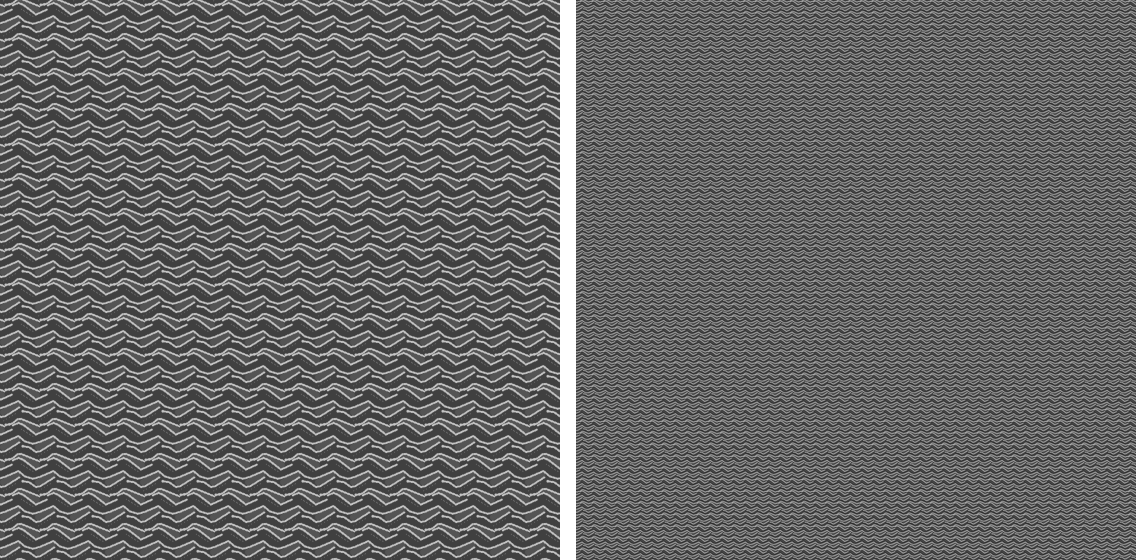
Left: one tile. Right: repeated 3 by 3.
A WebGL 2 fragment shader for this pattern:

```glsl
#version 300 es
precision highp float;

uniform vec2 u_resolution;
out vec4 outColor;

// Distance to a segment that recurs in every 72 x 72 cell
float segmentDistance(vec2 p, vec2 a, vec2 b) {
    vec2 middle = 0.5 * (a + b);
    vec2 halfSpan = 0.5 * (b - a);
    vec2 d = p - middle;
    d -= 72.0 * round(d / 72.0);
    float t = clamp(dot(d, halfSpan) / dot(halfSpan, halfSpan), -1.0, 1.0);
    return length(d - halfSpan * t);
}

float pathDistance(vec2 p, vec2 path[5]) {
    float nearest = 1e3;
    for (int i = 0; i < 4; i++) {
        nearest = min(nearest, segmentDistance(p, path[i], path[i + 1]));
    }
    return nearest;
}

float dotDistance(vec2 p, vec2 center) {
    vec2 d = p - center;
    return length(d - 72.0 * round(d / 72.0));
}

float coverage(float distanceToShape, float radius, float softness) {
    return 1.0 - smoothstep(radius - softness, radius + softness, distanceToShape);
}

void main() {
    // Sixteen cells each way, y running downward inside a cell
    vec2 uv = gl_FragCoord.xy / u_resolution;
    vec2 cell = mod(vec2(uv.x, 1.0 - uv.y) * 16.0 * 72.0 + 48.0, 72.0);
    float softness = 0.75 * 16.0 * 72.0 / min(u_resolution.x, u_resolution.y);

    // Slightly ragged stroke edges from layered sines
    vec2 phase = cell * 6.2831853 / 72.0;
    float ragged = 0.25 * sin(phase.x * 9.0 + phase.y * 4.0)
                 + 0.2 * sin(phase.x * 14.0 - phase.y * 7.0);

    vec3 ground = vec3(0.25);
    vec3 band = vec3(0.33);
    vec3 scratch = vec3(0.42);
    vec3 chalk = vec3(0.77);

    // Grey bands enclosed by the paired strokes
    float risingBand = segmentDistance(cell, vec2(54, 32), vec2(84, 16));
    float fallingBand = segmentDistance(cell, vec2(17, 51), vec2(52, 69));
    vec3 color = mix(ground, band, coverage(min(risingBand, fallingBand), 6.0, softness));

    // Thin broken scratches on the dark ground
    float risingScratch = segmentDistance(cell, vec2(53, 51), vec2(80, 35));
    float fallingScratch = segmentDistance(cell, vec2(20, 67), vec2(44, 82));
    float broken = smoothstep(-0.5, 0.3, sin(phase.x * 12.0));
    color = mix(color, scratch, broken * coverage(min(risingScratch, fallingScratch), 0.8, softness));

    // Two alternating rows, each a pair of light zigzags
    float risingRow = min(
        pathDistance(cell, vec2[5](vec2(14, 9), vec2(27, 20), vec2(44, 25), vec2(58, 21), vec2(86, 9))),
        pathDistance(cell, vec2[5](vec2(23, 30), vec2(36, 32), vec2(50, 42), vec2(59, 40), vec2(88, 22))));
    float fallingRow = min(
        pathDistance(cell, vec2[5](vec2(-10, 58), vec2(0, 56), vec2(13, 46), vec2(20, 46), vec2(57, 61))),
        pathDistance(cell, vec2[5](vec2(2, 59), vec2(14, 54), vec2(24, 58), vec2(50, 78), vec2(72, 68))));
    float strokes = coverage(min(risingRow, fallingRow) + ragged, 1.9, softness);

    // Rounded knots at the loose ends
    float knots = min(dotDistance(cell, vec2(23, 30)),
                  min(dotDistance(cell, vec2(60, 58)), dotDistance(cell, vec2(67, 57))));
    color = mix(color, chalk, max(strokes, coverage(knots, 2.8, softness)));

    outColor = vec4(color, 1.0);
}
```
